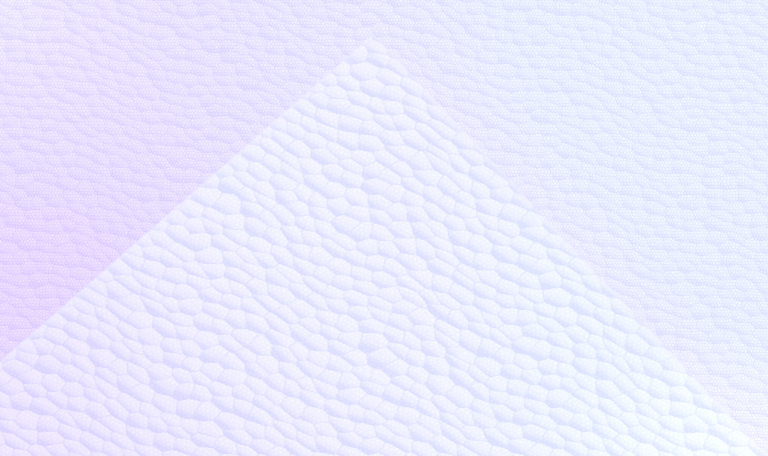
A Shadertoy shader for this background:

```glsl
vec2 hash2(vec2 cell) {
    vec2 k = vec2(dot(cell, vec2(127.1, 311.7)), dot(cell, vec2(269.5, 183.3)));
    return fract(sin(k) * 43758.5);
}

// Cellular noise: xy = offset from the nearest seed, z = gap to the next seed
vec3 pebbles(vec2 p) {
    p.x += 0.5 * mod(floor(p.y), 2.0) * 0.0;
    vec2 base = floor(p), nearestOffset = vec2(0.0);
    float nearest = 9.0, second = 9.0;
    for (int j = -1; j <= 1; j++) {
        for (int i = -1; i <= 1; i++) {
            vec2 cell = base + vec2(i, j);
            float stagger = 0.4 * mod(cell.y, 2.0) - 0.2;
            vec2 offset = p - cell - 0.5 - vec2(stagger, 0.0) - 0.56 * (hash2(cell) - 0.5);
            float dist = length(offset);
            if (dist < nearest) {
                second = nearest;
                nearest = dist;
                nearestOffset = offset;
            } else {
                second = min(second, dist);
            }
        }
    }
    return vec3(nearestOffset, second - nearest);
}

// Layered sines bend the rows of grain
vec2 bend(vec2 p) {
    return p + 0.008 * sin(p.yx * 17.0 + vec2(0.0, 2.0))
             + 0.003 * sin(p.yx * 53.0 + p * 31.0);
}

vec2 tilt(vec2 p, float angle) {
    float c = cos(angle), s = sin(angle);
    return vec2(c * p.x + s * p.y, c * p.y - s * p.x);
}

// Signed distance to the two folded edges, positive on the flap
float flapDistance(vec2 p) {
    vec2 q = p - vec2(0.819, 0.925);
    float left = (0.877 * q.x - q.y) / 1.33;
    float right = (-1.07 * q.x - q.y) / 1.465;
    return min(left, right);
}

// Lit crowns, shaded lower faces and thin creases; near zero on average
float leatherRelief(vec2 p, vec2 density, float angle) {
    vec3 cell = pebbles(tilt(bend(p), angle) * density);
    float crease = 1.0 - smoothstep(0.0, 0.13, cell.z);
    float slope = dot(cell.xy, vec2(0.35, 0.94));
    float shade = smoothstep(-0.05, -0.5, slope);
    float light = smoothstep(-0.2, 0.35, slope);
    return (1.0 - 0.6 * crease) * (0.5 * light - 1.3 * shade) - 0.55 * crease + 0.12;
}

void mainImage(out vec4 fragColor, in vec2 fragCoord) {
    vec2 p = fragCoord / iResolution.y;
    vec2 uv = fragCoord / iResolution.xy;
    float pixel = 1.0 / iResolution.y;
    float d = flapDistance(p);
    float flap = smoothstep(-1.5 * pixel, 1.5 * pixel, d);

    // Backing sheet: lilac on the left, pale blue on the right
    vec3 sheet = mix(vec3(0.912, 0.88, 1.0), vec3(0.915, 0.94, 1.0),
                     smoothstep(0.1, 0.8, uv.x));
    vec2 glow = (uv - vec2(0.0, 0.36)) * vec2(3.6, 3.4);
    sheet = mix(sheet, vec3(0.905, 0.825, 1.0), 0.65 * exp(-dot(glow, glow)));
    sheet = mix(sheet, vec3(0.95, 0.935, 1.0), 0.6 * exp(-6.0 * length(uv - vec2(0.0, 1.0))));
    sheet = mix(sheet, vec3(0.93, 0.91, 1.0),
                0.5 * exp(-9.0 * max(-d, 0.0)) * smoothstep(0.45, 0.6, uv.x));

    // Fine flat grain and rough pores on the sheet
    float sheetRelief = leatherRelief(p, vec2(25.0, 42.0), -0.18);
    float pores = pebbles(p * 150.0).z - 0.4;
    sheet += vec3(0.024, 0.024, 0.0) * sheetRelief + vec3(0.07, 0.068, 0.0) * pores;

    // Flap: lavender at lower left, paler in the middle, blue at right
    vec3 top = mix(vec3(0.917, 0.89, 1.0), vec3(0.927, 0.933, 1.0),
                   smoothstep(0.0, 0.6, uv.x + 0.35 * uv.y));
    top = mix(top, vec3(0.925, 0.95, 1.0), smoothstep(0.5, 0.85, uv.x));

    // Larger rounded pebbles with fine wrinkles
    float topRelief = leatherRelief(p + 3.7, vec2(20.0, 34.0), -0.36);
    float wrinkles = pebbles(tilt(bend(p), 0.5) * vec2(85.0, 120.0)).z - 0.4;
    top += vec3(0.044, 0.042, 0.0) * topRelief + vec3(0.034, 0.032, 0.0) * wrinkles;

    // Pale rolled rim
    top = mix(top, vec3(0.945, 0.94, 1.0), 0.6 * exp(-110.0 * max(d, 0.0)));

    vec3 color = mix(sheet, top, flap);
    color += 0.03 * smoothstep(0.35, 0.0, length(uv - vec2(1.0, 0.0)));
    fragColor = vec4(clamp(color, 0.0, 1.0), 1.0);
}
```
